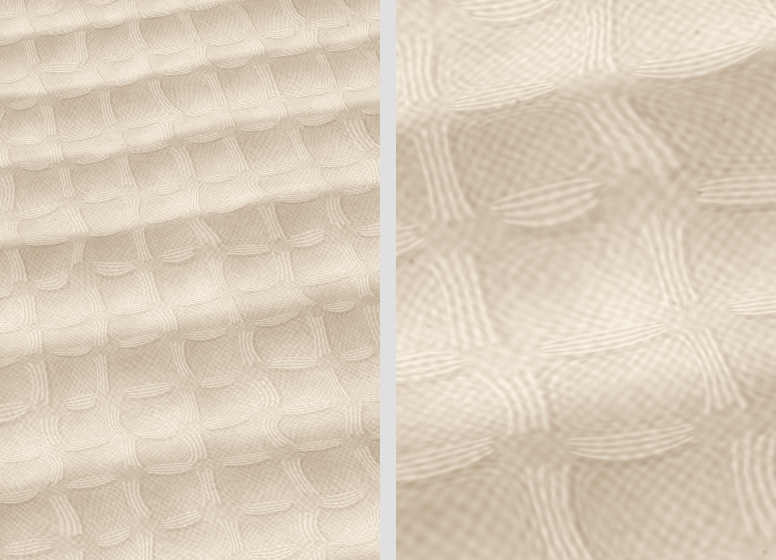
Left, the full canvas; right, a detail of the centre.
This texture is drawn by a Shadertoy shader. Its source:

```glsl
// Cream waffle-weave cotton lying in soft slanted folds, with raised float threads.

#define SLANT 0.17          // rise of the folds and rows to the right
#define CELL_WIDTH 0.086    // cell width at the far (top) edge
#define CELL_GROWTH 0.052   // widening of the cells towards the viewer
#define CELL_ASPECT 0.62    // cell height over width
#define FOLD_DEPTH 0.46     // contrast of the folds
#define THREADS vec2(22.0, 15.0)  // plain weave threads per cell
#define STRANDS 4.0         // strands per float
#define WEAVE_DEPTH 0.11
#define SHADOW_COLOR vec3(0.725, 0.645, 0.55)
#define LIGHT_COLOR vec3(0.955, 0.92, 0.86)

const float PI = 3.14159265;

float hash(vec2 p) {
    vec3 q = fract(vec3(p.xyx) * 0.1031);
    q += dot(q, q.yzx + 33.33);
    return fract((q.x + q.y) * q.z);
}

float noise(vec2 p) {
    vec2 i = floor(p), f = fract(p);
    f = f * f * (3.0 - 2.0 * f);
    return mix(mix(hash(i), hash(i + vec2(1, 0)), f.x),
               mix(hash(i + vec2(0, 1)), hash(i + vec2(1, 1)), f.x), f.y);
}

// Bundle of strands along q.x, spanning -1..1: returns (coverage, strand relief).
vec2 floatBundle(vec2 q, float bow, float taper, float seed) {
    q.y += bow * q.x * q.x;
    float across = q.y / max(1.0 - taper * q.x * q.x, 0.2);
    float lane = across * STRANDS * 0.5 + 0.2 * noise(vec2(q.x * 2.0, seed));
    float reach = 0.78 + 0.22 * hash(vec2(floor(lane) + 20.0, seed));
    float cover = (1.0 - smoothstep(reach - 0.14, reach, abs(q.x)))
                * (1.0 - smoothstep(0.75, 1.05, abs(across)));
    return vec2(cover, 0.5 - 0.5 * cos(2.0 * PI * lane));
}

// Lay a float over the cloth with a soft shadow on its lower side.
float layFloat(float light, vec2 q, vec2 shadowShift, float bow, float taper, float seed) {
    float shadow = floatBundle(q - shadowShift, bow, taper, seed).x;
    vec2 strands = floatBundle(q, bow, taper, seed);
    light -= 0.15 * shadow * (1.0 - strands.x);
    float thread = light * 0.72 + 0.11 + 0.32 * strands.y;
    return mix(light, thread, strands.x * 0.85);
}

void mainImage(out vec4 fragColor, in vec2 fragCoord) {
    vec2 p = fragCoord / iResolution.y;

    // Distance down the cloth, with slightly wandering folds
    float s = 1.0 - p.y + SLANT * p.x;
    float wander = (noise(p * vec2(5.0, 4.0) + 7.0) - 0.5) * 0.022
                 + (noise(p * 15.0 + 3.0) - 0.5) * 0.008;
    float sf = s + wander;
    float beyond = max(sf - 0.68, 0.0);
    float fold = 10.2 * sf - 4.5 * sf * sf + 4.5 * beyond * beyond - 0.53;
    float t = fract(fold);

    // Perspective cell coordinates, squeezed near the fold crests
    float width = CELL_WIDTH + CELL_GROWTH * s;
    vec2 cell;
    cell.x = (p.x - 0.084 - 0.248 * s) / width + 0.5;
    cell.y = log(width / CELL_WIDTH) / (CELL_GROWTH * CELL_ASPECT) - 0.45;
    cell.y += 0.12 * sin(2.0 * PI * fold);
    cell += (vec2(noise(cell * 1.3 + 40.0), noise(cell * 1.3 + 80.0)) - 0.5) * 0.22;

    // Fold light: bright crest, shade below it, then a slow rise to the next crest
    float lit = smoothstep(0.3, 0.95, t) + 1.0 - smoothstep(0.0, 0.17, t);
    float light = 0.35 + FOLD_DEPTH * lit;
    light += 0.18 * (noise(p * vec2(6.0, 9.0) + 21.0) - 0.5);

    // Puckered hollows of the waffle
    vec2 c = fract(cell) - 0.5;
    light += 0.055 * sin(2.0 * PI * c.y) * cos(PI * c.x);
    light += 0.05 * sin(2.0 * PI * c.x) * (0.4 + 0.6 * cos(PI * c.y));
    light += 0.12 * (noise(cell * 2.5 + 11.0) - 0.5);

    // Plain weave, its threads bent around each hollow
    vec2 bent = cell + 0.05 * c * cos(PI * c.yx);
    vec2 yarn = bent * THREADS + 0.5 * (vec2(noise(cell * 6.0), noise(cell * 6.0 + 50.0)) - 0.5);
    float weave = sin(PI * yarn.x) * sin(PI * yarn.y);
    light += WEAVE_DEPTH * weave * (0.6 + 0.7 * noise(cell * 4.0));
    light += 0.17 * (noise(yarn * 1.3 + 90.0) - 0.5);

    // Concentric thread lines towards the cell borders
    float ring = pow(dot(pow(abs(c), vec2(3.0)), vec2(1.0)), 1.0 / 3.0);
    float rim = smoothstep(0.2, 0.34, ring) * (1.0 - smoothstep(0.42, 0.5, ring));
    light += 0.08 * rim * sin(2.0 * PI * ring * 20.0) * noise(cell * 3.0 + 30.0);

    // Upright floats on the cell sides, flared at the ends
    vec2 id = vec2(floor(cell.x + 0.5), floor(cell.y)) + 100.0;
    float seed = hash(id);
    vec2 q = cell - id + 100.0 - vec2(0.0, 0.5);
    q.x += (hash(id + 31.0) - 0.5) * 0.08;
    q = q.yx / vec2(0.4 + 0.06 * seed, 0.09 + 0.03 * hash(id + 17.0));
    q.y += (seed - 0.5) * 0.6 * q.x;
    light = layFloat(light, q, vec2(0.05, 0.35), (hash(id + 5.0) - 0.5) * 1.8, -0.45, seed * 90.0);

    // Level floats on the cell tops, lens shaped and sagging
    id = vec2(floor(cell.x), floor(cell.y + 0.5)) + 200.0;
    seed = hash(id);
    q = cell - id + 200.0 - vec2(0.5, 0.0);
    q += (vec2(hash(id + 9.0), hash(id + 13.0)) - 0.5) * vec2(0.08, 0.1);
    q /= vec2(0.31 + 0.08 * seed, 0.11 + 0.04 * hash(id + 23.0));
    light = layFloat(light, q, vec2(0.04, 0.5), 0.1 + 0.6 * hash(id + 3.0), 0.6, seed * 70.0);

    // Sparse dark flecks in the raw cotton
    vec2 g = p * 75.0;
    vec2 fleck = fract(g) - 0.3 - 0.4 * vec2(hash(floor(g) + 2.0), hash(floor(g) + 6.0));
    light -= 0.3 * step(0.975, hash(floor(g))) * (1.0 - smoothstep(0.05, 0.17, length(fleck)));

    fragColor = vec4(mix(SHADOW_COLOR, LIGHT_COLOR, clamp(light, 0.0, 1.05)), 1.0);
}
```
